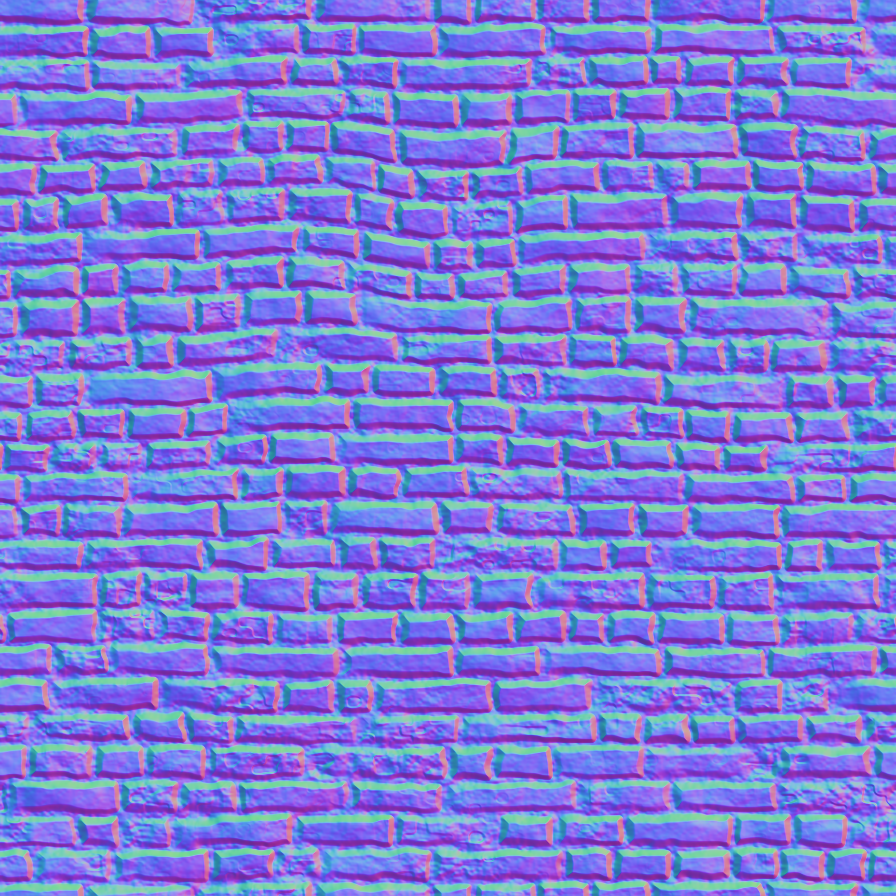
Give the GLSL for this texture map, as a Shadertoy shader.

```glsl
// Tangent-space normal map of an old brick wall with uneven courses.
// A tiling height field is built from jittered courses, rounded bricks and
// noise; its slopes are then encoded as red (right), green (up), blue (out).

const float COURSES = 26.0;         // brick rows per tile
const float PAIRS = 8.0;            // long bricks, or pairs of short ones, per row
const float COURSE_PHASE = 0.37;    // part of a row cut off at the lower border
const float COURSE_JITTER = 0.16;
const float JOINT_JITTER = 0.30;
const float HALF_JOINT = 0.0003;    // least half mortar width
const float JOINT_SPREAD = 0.0010;  // extra width, differing per brick
const float RAGGED = 0.0038;        // sideways shift of outlines
const float EROSION = 0.0022;       // local loss along the rims
const float CORNER = 0.0055;
const float BEVEL = 0.0080;         // width of the sloping brick rim
const vec2 BEVEL_BIAS = vec2(-0.25, 0.14); // rims widen to the left and top
const float RELIEF = 0.0142;        // brick height above the mortar
const float SAG_LOW = 0.006;        // course waviness, calm and disturbed zones
const float SAG_HIGH = 0.022;
const float FINE_ROUGH = 0.0034;
const float COARSE_ROUGH = 0.0170;
const float CHIP_DEPTH = 0.0026;
const float SWELL = 0.0095;         // broad bulges of the whole wall
const vec2 FACE_LEAN = vec2(0.03, 0.15);
const vec2 LEAN_SPREAD = vec2(0.22, 0.30);
const vec2 PILLOW = vec2(1.2, 3.0); // curvature of the brick faces
const float FLAT_LENGTH = 0.93;     // normals shorten where the relief is steep,
const float STEEP_LENGTH = 0.72;    // as filtered normals do
const float SAMPLE_STEP = 0.0011;
const float TAU = 6.2831853;

float hash(vec2 p) {
    vec3 q = fract(p.xyx * vec3(0.1031, 0.1030, 0.0973));
    q += dot(q, q.yzx + 33.33);
    return fract((q.x + q.y) * q.z);
}

// Value noise that repeats once per unit square
float noise(vec2 uv, vec2 freq, float seed) {
    vec2 p = uv * freq;
    vec2 i = floor(p);
    vec2 f = p - i;
    f = f * f * f * (f * (f * 6.0 - 15.0) + 10.0);
    vec2 a = mod(i, freq) + seed;
    vec2 b = mod(i + 1.0, freq) + seed;
    return mix(mix(hash(a), hash(vec2(b.x, a.y)), f.x),
               mix(hash(vec2(a.x, b.y)), hash(b), f.x), f.y);
}

// Equal slope in every octave
float grain(vec2 uv) {
    float sum = 0.0;
    float amp = 0.5;
    vec2 freq = vec2(56.0, 70.0);
    for (int i = 0; i < 3; i++) {
        sum += amp * (noise(uv, freq, 17.0 * float(i)) - 0.5);
        amp *= 0.5;
        freq *= 2.0;
    }
    return sum;
}

float border(float i, float count, float seed, float jitter) {
    return i + jitter * (hash(vec2(mod(i, count), seed)) - 0.5);
}

// Index, start and end of the unevenly spaced cell around x
vec3 jitteredCell(float x, float count, float seed, float jitter) {
    float i = floor(x);
    if (x < border(i, count, seed, jitter)) i -= 1.0;
    else if (x >= border(i + 1.0, count, seed, jitter)) i += 1.0;
    return vec3(mod(i, count), border(i, count, seed, jitter),
                border(i + 1.0, count, seed, jitter));
}

float roundedBox(vec2 p, vec2 halfSize, float radius) {
    vec2 q = abs(p) - halfSize + radius;
    return length(max(q, 0.0)) + min(max(q.x, q.y), 0.0) - radius;
}

float wallHeight(vec2 uv) {
    // Ragged outlines and wavy courses, most disturbed in the upper part
    vec2 ragged = RAGGED * (vec2(noise(uv, vec2(34.0, 62.0), 43.0),
                                 noise(uv, vec2(44.0, 38.0), 61.0)) - 0.5);
    float unrest = smoothstep(-0.2, 0.7, cos(TAU * (uv.y - 0.7)));
    float sag = mix(SAG_LOW, SAG_HIGH, unrest) * (noise(uv, vec2(6.0, 4.0), 71.0) - 0.5);
    float y = (uv.y + ragged.y + sag) * COURSES - COURSE_PHASE;
    vec3 course = jitteredCell(y, COURSES, 211.0, COURSE_JITTER);

    // Long bricks, some split into two short ones
    float x = (uv.x + ragged.x) * PAIRS + hash(vec2(course.x, 5.0));
    vec3 brick = jitteredCell(x, PAIRS, course.x + 31.0, JOINT_JITTER);
    vec2 id = vec2(brick.x * 2.0, course.x);
    float shortShare = mix(0.2, 0.95, hash(vec2(course.x, 83.0)));
    if (hash(id + 101.0) < shortShare) {
        float split = mix(brick.y, brick.z, mix(0.4, 0.6, hash(id + 131.0)));
        if (x < split) brick.z = split;
        else { brick.y = split; id.x += 1.0; }
    }

    // Rounded brick whose rim is eroded and unevenly steep
    vec2 scale = vec2(PAIRS, COURSES);
    vec2 p = (vec2(x, y) - 0.5 * vec2(brick.y + brick.z, course.y + course.z)) / scale;
    vec2 halfSize = 0.5 * vec2(brick.z - brick.y, course.z - course.y) / scale;
    float d = roundedBox(p, halfSize - HALF_JOINT - JOINT_SPREAD * hash(id + 307.0), CORNER);
    float loss = noise(uv, vec2(72.0, 84.0), 113.0);
    d += EROSION * loss * loss;
    float bevel = BEVEL * mix(0.75, 1.25, noise(uv, vec2(28.0), 139.0));
    bevel *= 1.0 + dot(BEVEL_BIAS, p / halfSize);
    float rim = smoothstep(0.0, bevel, -d);

    // Each brick has its own lean, wear and roughness
    float wear = hash(id + 163.0);
    float patchy = smoothstep(0.35, 0.75, noise(uv, vec2(15.0, 19.0), 57.0));
    float level = RELIEF * mix(1.1, 0.55, smoothstep(0.75, 1.0, wear)) * mix(1.05, 0.8, patchy);
    vec2 lean = FACE_LEAN + LEAN_SPREAD * (vec2(hash(id + 191.0), hash(id + 223.0)) - 0.5);
    float face = level + dot(lean, p) - dot(PILLOW, p * p);
    float rough = mix(FINE_ROUGH, COARSE_ROUGH, wear * (0.2 + 0.8 * patchy));
    rough = mix(COARSE_ROUGH * 0.7, rough, rim);

    // Chips knocked out of the worn areas, and broad bulges
    float chip = smoothstep(0.6, 0.76, noise(uv, vec2(66.0, 92.0), 97.0)) * (0.2 + 0.8 * patchy);
    float swell = SWELL * noise(uv, vec2(17.0, 15.0), 151.0);
    return rim * (face - CHIP_DEPTH * chip * wear) + rough * grain(uv) + swell;
}

void mainImage(out vec4 fragColor, in vec2 fragCoord) {
    vec2 uv = fragCoord / iResolution.xy;
    vec2 e = vec2(SAMPLE_STEP, 0.0);
    vec2 slope = vec2(wallHeight(uv + e.xy) - wallHeight(uv - e.xy),
                      wallHeight(uv + e.yx) - wallHeight(uv - e.yx)) / (2.0 * SAMPLE_STEP);
    vec3 normal = normalize(vec3(-slope, 1.0));
    normal *= mix(STEEP_LENGTH, FLAT_LENGTH, smoothstep(0.4, 0.95, normal.z));
    fragColor = vec4(normal * 0.5 + 0.5, 1.0);
}
```
